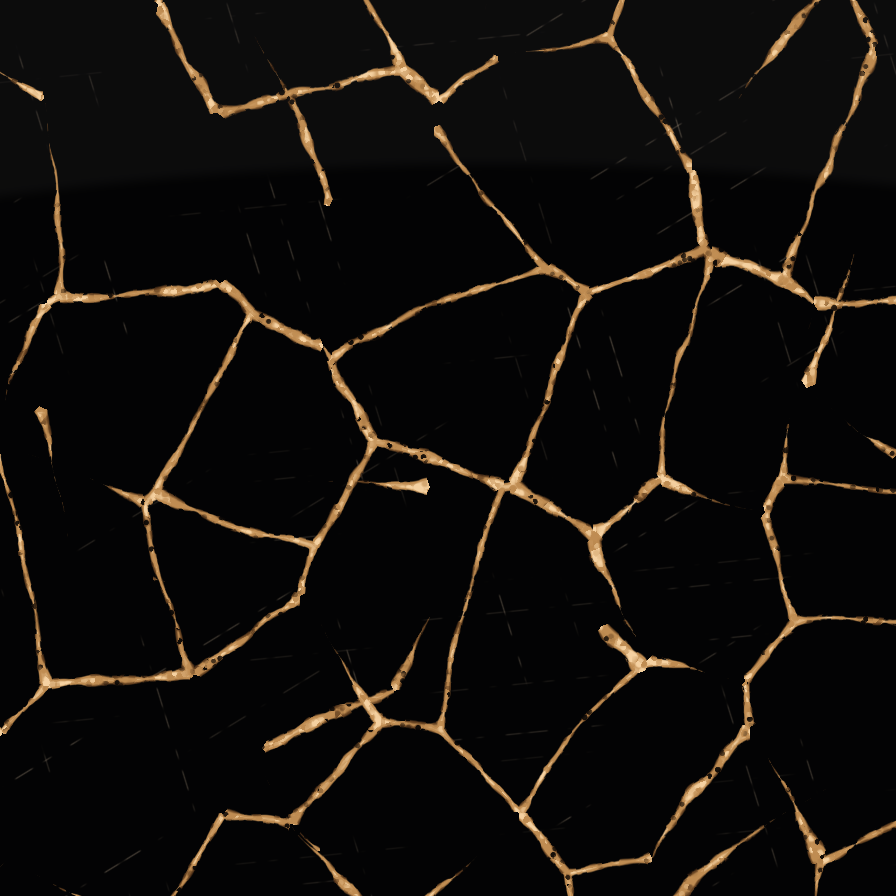
This texture is drawn by a WebGL 2 fragment shader. Its source:

```glsl
#version 300 es
precision highp float;
// Black polished stone crossed by broken, flaky gold veins and faint scratches.
// Veins are cell borders whose width, taper and presence are hashed per border;
// cellular noise gives the gold its flakes, layered sines bend the lines.

uniform vec2 u_resolution;
out vec4 outColor;

const vec2 CELLS = vec2(5.3, 4.5);      // vein cells across the canvas
const float CELL_SCALE = 4.9;           // mean of the above, for distances
const float HALF_WIDTH = 0.0033;        // typical vein half width
const float JUNCTION_SWELL = 0.0042;    // extra half width where veins meet
const float MAIN_KEEP = 0.88;           // share of borders that carry gold
const float STRAY_KEEP = 0.15;          // same for the sparse second network
const float FLAKE_SCALE = 150.0;
const float PATCH_SCALE = 48.0;
const float EDGE_SOFTNESS = 0.0011;
const float SCRATCH_WIDTH = 0.0007;
const vec3 STONE = vec3(0.012, 0.012, 0.014);
const vec3 SHEEN = vec3(0.034);
const vec3 BROWN = vec3(0.19, 0.11, 0.06);
const vec3 BRONZE = vec3(0.40, 0.26, 0.13);
const vec3 GOLD = vec3(0.75, 0.55, 0.32);
const vec3 CREAM = vec3(0.96, 0.82, 0.63);
const vec3 SCRATCH = vec3(0.46, 0.41, 0.35);

vec2 hash2(vec2 p) {
  vec3 q = fract(p.xyx * vec3(0.1031, 0.1030, 0.0973));
  q += dot(q, q.yzx + 33.33);
  return fract((q.xx + q.yz) * q.zy);
}

// Random value per cell, fading to the middle at cell rims.
float flakes(vec2 p) {
  vec2 cell = floor(p), f = p - cell;
  float nearest = 8.0, value = 0.5;
  for (int y = -1; y <= 1; y++)
    for (int x = -1; x <= 1; x++) {
      vec2 o = vec2(x, y);
      vec2 h = hash2(cell + o + 17.0);
      float d = length(o + h - f);
      if (d < nearest) { nearest = d; value = fract(h.x * 7.3 + h.y * 5.1); }
    }
  return mix(0.5, value, smoothstep(0.85, 0.3, nearest));
}

vec2 bend(vec2 p) {
  vec2 broad = sin(p.yx * vec2(13.0, 11.0) + 2.0 * sin(p * 9.0));
  vec2 fine = sin(p.yx * vec2(67.0, 59.0) + 2.5 * sin(p * 41.0));
  return p + 0.009 * broad + 0.0016 * fine;
}

// Signed distance to the nearest vein, negative inside the gold.
float veinDistance(vec2 uv, vec2 shift, float keep, float taperShare) {
  vec2 p = uv * CELLS + shift;
  vec2 cell = floor(p), f = p - cell, home = vec2(0.0), toHome = vec2(8.0);
  for (int y = -1; y <= 1; y++)
    for (int x = -1; x <= 1; x++) {
      vec2 o = vec2(x, y), r = o + 0.06 + 0.88 * hash2(cell + o) - f;
      if (dot(r, r) < dot(toHome, toHome)) { toHome = r; home = o; }
    }
  float border = 8.0, second = 8.0, along = 0.0;
  vec2 key = vec2(0.0);
  for (int y = -2; y <= 2; y++)
    for (int x = -2; x <= 2; x++) {
      vec2 o = home + vec2(x, y), r = o + 0.06 + 0.88 * hash2(cell + o) - f;
      vec2 gap = r - toHome, mid = 0.5 * (r + toHome);
      if (dot(gap, gap) < 1e-5) continue;
      vec2 n = normalize(gap);
      float d = dot(mid, n);
      if (d < border) {
        second = border;
        border = d;
        key = 2.0 * cell + home + o;
        along = dot(mid, vec2(-n.y, n.x)) * sign(n.x);
      } else second = min(second, d);
    }
  vec2 h = hash2(key + 91.0), g = hash2(key + 43.0);
  float ripple = 1.0 + 0.3 * sin(along * 11.0 + h.x * 40.0) + 0.25 * sin(along * 29.0 + h.y * 40.0);
  float width = HALF_WIDTH * mix(0.55, 1.25, h.y) * ripple + JUNCTION_SWELL * exp(-13.0 * second);
  float flip = g.y < 0.5 ? -1.0 : 1.0;
  float taper = smoothstep(-0.32, 0.25, along * flip);
  if (g.x < taperShare) width = width * 1.4 * taper - 0.0015 * (1.0 - taper);
  if (h.x > keep) width = -0.01;
  return border / CELL_SCALE - width;
}

// Short broken hairlines lying along one direction.
float scratches(vec2 uv, float angle, float soft) {
  float c = cos(angle), s = sin(angle);
  vec2 p = mat2(c, -s, s, c) * uv, size = vec2(0.24, 0.055);
  vec2 cell = floor(p / size), f = p - (cell + 0.5) * size;
  vec2 h = hash2(cell + angle * 50.0), g = hash2(cell + angle * 80.0 + 7.0);
  float line = smoothstep(soft, -soft, abs(f.y - (h.y - 0.5) * 0.04) - SCRATCH_WIDTH);
  float span = smoothstep(0.01, -0.01, abs(f.x) - mix(0.015, 0.105, g.x));
  float dashes = smoothstep(-0.3, 0.7, sin(p.x * 190.0 + g.y * 30.0) + sin(p.x * 71.0 + h.y * 20.0));
  return line * span * dashes * step(h.x, 0.3) * mix(0.25, 0.8, g.y);
}

void main() {
  vec2 uv = gl_FragCoord.xy / u_resolution.y;
  float soft = max(EDGE_SOFTNESS, 0.75 / u_resolution.y);

  // Stone with a reflection above a shallow arc
  float arc = 0.815 - 0.12 * (uv.x - 0.55) * (uv.x - 0.55);
  vec3 color = STONE + SHEEN * smoothstep(-0.008, 0.012, uv.y - arc);

  // Scratches
  float marks = scratches(uv, 0.55, soft) + scratches(uv, 1.87, soft) + 0.6 * scratches(uv, 0.1, soft);
  color = mix(color, SCRATCH, min(marks, 1.0) * 0.7);

  // Veins with chipped rims
  float flake = flakes(uv * FLAKE_SCALE), blotch = flakes(uv * PATCH_SCALE);
  vec2 bent = bend(uv);
  float d = min(veinDistance(bent, vec2(3.0, 8.0), MAIN_KEEP, 0.35),
                veinDistance(bent, vec2(31.4, 22.7), STRAY_KEEP, 1.0));
  d += 0.0026 * (flake - 0.5) + 0.0016 * (blotch - 0.5);
  float cover = smoothstep(soft, -soft, d);

  // Gold tone: flakes, patches and a brighter core
  float tone = 0.5 * flake + 0.4 * blotch + 0.25 * smoothstep(0.0, 0.004, -d);
  vec3 gold = mix(BROWN, BRONZE, smoothstep(0.08, 0.3, tone));
  gold = mix(gold, GOLD, smoothstep(0.28, 0.55, tone));
  gold = mix(gold, CREAM, smoothstep(0.6, 0.9, tone));
  float pits = smoothstep(0.2, 0.08, flake) * smoothstep(0.6, 0.3, blotch);
  outColor = vec4(mix(color, gold, cover * (1.0 - 0.85 * pits)), 1.0);
}
```
